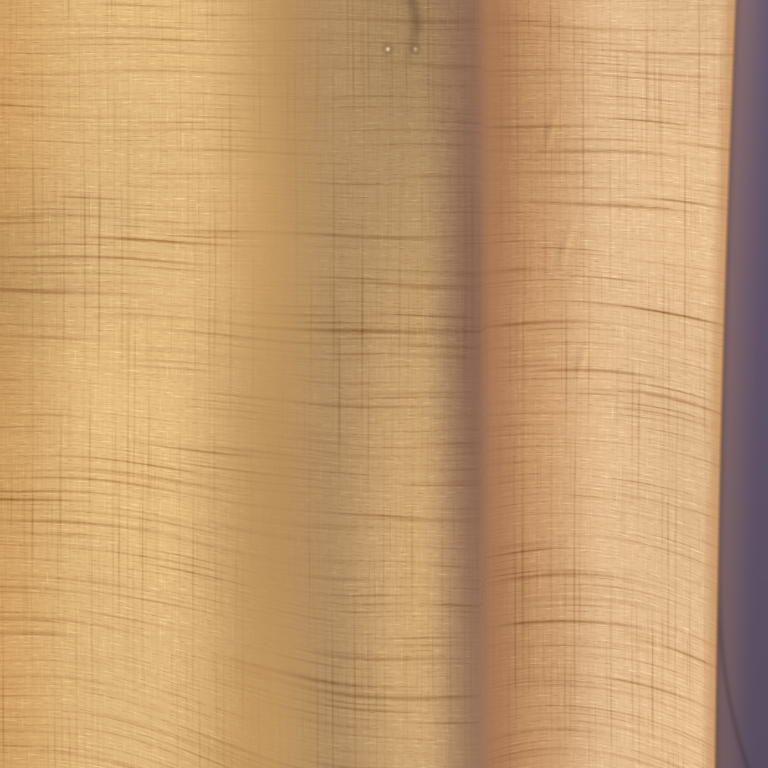
This texture is drawn by a Shadertoy shader. Its source:

```glsl
// Backlit linen curtain: soft vertical folds, a dark crease and a violet gap at right.
// Folds are blended colour ramps; the weave is cellular noise made of scattered dashes,
// laid along sagging weft lines and upright warp lines.

float hash(vec2 p) {
    p = fract(p * vec2(0.1031, 0.1137));
    p += dot(p, p.yx + 33.33);
    return fract((p.x + p.y) * p.x * 97.3);
}

float bump(float x, float centre, float width) {
    float d = (x - centre) / width;
    return exp(-d * d);
}

// One soft dash per cell, running along x; a higher rarity leaves fewer strong ones.
float dashes(vec2 p, float rarity) {
    float sum = 0.0;
    for (int i = -1; i <= 1; i++) {
        vec2 cell = floor(p) + vec2(float(i), 0.0);
        float place = hash(cell + 3.7);
        float row = hash(cell + 19.1);
        float weight = pow(hash(cell + 41.9), rarity);
        vec2 d = p - cell - vec2(place, 0.3 + 0.4 * row);
        float along = 1.0 - smoothstep(0.1, 0.5 + 0.5 * row, abs(d.x));
        sum += weight * along * exp(-45.0 * d.y * d.y);
    }
    return sum;
}

// Broad light and shade of the folds, from left to right.
vec3 foldColour(vec2 p) {
    float x = p.x, y = p.y;
    vec3 c = mix(vec3(0.80, 0.61, 0.38), vec3(0.875, 0.72, 0.495), smoothstep(-0.03, 0.14, x));
    float lean = x + 0.05 * (0.5 - y);
    c = mix(c, vec3(0.745, 0.58, 0.37), smoothstep(0.22, 0.37, lean));
    c = mix(c, vec3(0.69, 0.55, 0.385), smoothstep(0.34, 0.44, x));
    vec3 ridge = mix(vec3(0.79, 0.64, 0.44), vec3(0.64, 0.51, 0.36), smoothstep(0.45, 1.0, y));
    c = mix(c, ridge, smoothstep(0.43, 0.53, x));

    // Crease: a slow shadow on its left, a sharper warm edge on its right.
    float crease = 0.633 - 0.008 * y;
    float shade = smoothstep(crease - 0.085, crease - 0.010, x);
    c = mix(c, vec3(0.54, 0.40, 0.33), shade * (0.74 + 0.24 * bump(y, 0.55, 0.35)));
    vec3 panel = mix(vec3(0.67, 0.475, 0.335), vec3(0.78, 0.59, 0.41), smoothstep(0.635, 0.71, x));
    panel = mix(panel, vec3(0.88, 0.73, 0.55), smoothstep(0.69, 0.80, x));
    c = mix(c, panel, smoothstep(crease - 0.012, crease + 0.014, x));

    // Uneven light down the cloth.
    c *= 1.0 + 0.02 * sin(9.0 * y + 5.0 * x) * sin(17.0 * x + 2.0);
    return c * (1.0 - 0.07 * bump(x, 0.0, 0.12) * bump(y, 0.66, 0.12));
}

// Dark and light threads; the weft lies flat above and bends towards the hem.
float weave(vec2 p) {
    float low = 1.0 - p.y;
    float left = 0.10 * low * low * smoothstep(0.04, 0.48, p.x) + 0.012 * p.x;
    float right = 1.4 * low * (p.x - 0.74) * (p.x - 0.74) + 0.02 * p.x;
    float drop = mix(left, right, smoothstep(0.624, 0.634, p.x));
    float v = p.y + drop + 0.0015 * sin(23.0 * p.x + 21.0 * p.y);
    float u = p.x + 0.001 * sin(7.0 * p.y);

    // Weft: rare long slubs, then shorter and finer threads.
    float dark = 0.21 * dashes(vec2(p.x * 5.0, v * 70.0), 4.0);
    dark += 0.17 * dashes(vec2(p.x * 8.0 + 5.3, v * 112.0 + 60.0), 3.0);
    dark += 0.07 * dashes(vec2(p.x * 17.0 + 2.1, v * 170.0), 2.0);

    // Warp: fine upright threads, fainter than the weft.
    dark += 0.11 * dashes(vec2(p.y * 4.0 + 8.0, u * 105.0), 3.0);
    dark += 0.06 * dashes(vec2(p.y * 9.0, u * 150.0 + 30.0), 2.0);

    // Open and dense patches, then pale flecks between the threads.
    dark *= 0.9 + 0.35 * sin(31.0 * v + 2.0 * sin(9.0 * p.x)) * sin(14.0 * v + 5.0 * p.x);
    float bright = 0.09 * dashes(vec2(p.x * 85.0, v * 180.0 + 11.0), 2.0);
    bright += 0.05 * dashes(vec2(p.y * 60.0, u * 150.0), 2.0);
    float grain = 0.07 * (dashes(vec2(p.x * 130.0 + 7.0, v * 215.0 + 3.0), 1.0) - 0.3);

    // Threads blur where the cloth turns away.
    float focus = 1.0 - 0.75 * bump(p.x, 0.36, 0.07);
    focus *= 1.0 - 0.75 * bump(p.x, 0.632, 0.03);
    return (bright - dark - grain) * focus;
}

void mainImage(out vec4 fragColor, in vec2 fragCoord) {
    vec2 p = fragCoord / iResolution.xy;
    float pixel = 1.0 / iResolution.x;
    vec3 cloth = foldColour(p);
    cloth *= 1.0 + weave(p) * vec3(0.8, 1.1, 1.45);

    // Slanted puckers on the right panel.
    for (int i = 0; i < 3; i++) {
        float y = 0.53 + 0.15 * float(i);
        float d = p.x - 0.735 - 0.25 * (p.y - y) + 0.02 * float(i - 1);
        float span = bump(p.y, y, 0.025);
        cloth *= 1.0 + span * (0.05 * bump(d, 0.006, 0.004) - 0.05 * bump(d, -0.002, 0.005));
    }

    // Small stain and two pinholes near the top.
    float stain = bump(p.x, 0.537 + 0.005 * sin(60.0 * p.y), 0.008) * smoothstep(0.90, 0.98, p.y);
    cloth *= 1.0 - 0.2 * stain;
    for (int i = 0; i < 2; i++) {
        float d = length(p - vec2(0.505 + 0.036 * float(i), 0.936));
        cloth *= 1.0 - 0.1 * bump(d, 0.005, 0.003);
        cloth += (0.3 - 0.13 * float(i)) * bump(d, 0.0, 0.0025);
    }

    // Violet gap beyond the hem, with a faint curved fold low down.
    float edge = 0.931 + 0.010 * p.y + 0.017 * p.y * p.y;
    float gap = p.x - edge;
    vec3 violet = mix(vec3(0.50, 0.40, 0.41), vec3(0.375, 0.325, 0.41), smoothstep(0.0, 0.055, gap));
    violet *= 0.93 + 0.12 * p.y - 0.12 * bump(gap, 0.0, 0.006);
    float curve = gap - 0.004 - 0.8 * pow(max(0.22 - p.y, 0.0), 2.0);
    violet *= 1.0 - 0.14 * bump(curve, 0.0, 0.004) * (1.0 - smoothstep(0.15, 0.25, p.y));

    // Warm, slightly translucent hem.
    cloth = mix(cloth, vec3(0.76, 0.55, 0.37), 0.6 * smoothstep(-0.022, -0.004, gap));
    vec3 colour = mix(cloth, violet, smoothstep(-0.002 - pixel, 0.002 + pixel, gap));
    fragColor = vec4(clamp(colour, 0.0, 1.0), 1.0);
}
```
